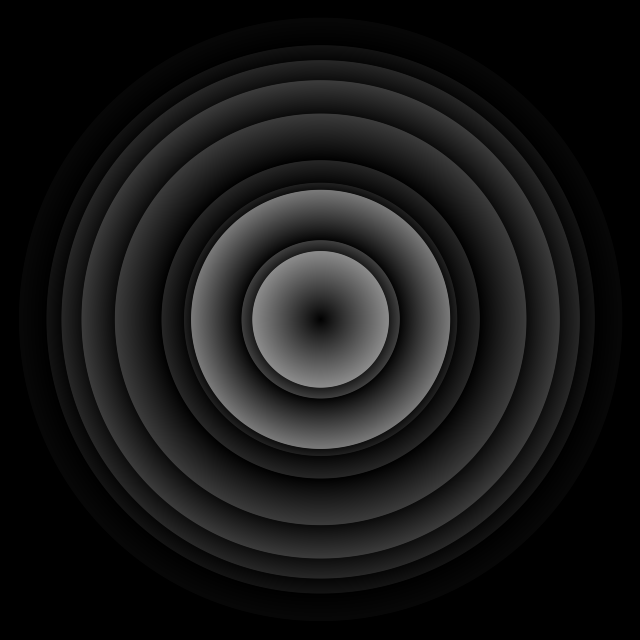
This background is drawn by a WebGL 1 fragment shader. Its source:

```glsl
precision highp float;
// Concentric grey rings on black, each fading from a dark inner rim to a lighter outer rim.

uniform vec2 u_resolution;

#define CENTER vec2(0.501, 0.501)
#define RAMP_POWER 0.95
#define EDGE_PIXELS 0.6

// Paints one ring over everything beyond the previous rim, then moves the rim outward.
void addRing(inout float shade, inout float rim, float dist, float soft,
             float outer, float dark, float light) {
  float t = clamp((dist - rim) / (outer - rim), 0.0, 1.0);
  float ramp = mix(dark, light, pow(t, RAMP_POWER));
  float cover = smoothstep(rim - soft, rim + soft, dist);
  shade = mix(shade, ramp, cover);
  rim = outer;
}

void main() {
  float size = min(u_resolution.x, u_resolution.y);
  vec2 offset = (gl_FragCoord.xy - CENTER * u_resolution) / size;
  float dist = length(offset);
  float soft = EDGE_PIXELS / size;

  // Bright core disc
  float rim = 0.1068;
  float shade = 0.55 * pow(min(dist / rim, 1.0), RAMP_POWER);

  // Inner rings: outer radius, inner grey, outer grey
  addRing(shade, rim, dist, soft, 0.1237, 0.10, 0.25);
  addRing(shade, rim, dist, soft, 0.2025, 0.01, 0.48);
  addRing(shade, rim, dist, soft, 0.2135, 0.05, 0.13);
  addRing(shade, rim, dist, soft, 0.2487, 0.02, 0.15);

  // Wide middle rings
  addRing(shade, rim, dist, soft, 0.3216, 0.00, 0.235);
  addRing(shade, rim, dist, soft, 0.3737, 0.04, 0.235);
  addRing(shade, rim, dist, soft, 0.4050, 0.05, 0.155);

  // Faint outer rings
  addRing(shade, rim, dist, soft, 0.4284, 0.02, 0.075);
  addRing(shade, rim, dist, soft, 0.4714, 0.00, 0.03);

  // Black surround
  shade *= 1.0 - smoothstep(rim - soft, rim + soft, dist);
  gl_FragColor = vec4(vec3(shade), 1.0);
}
```
